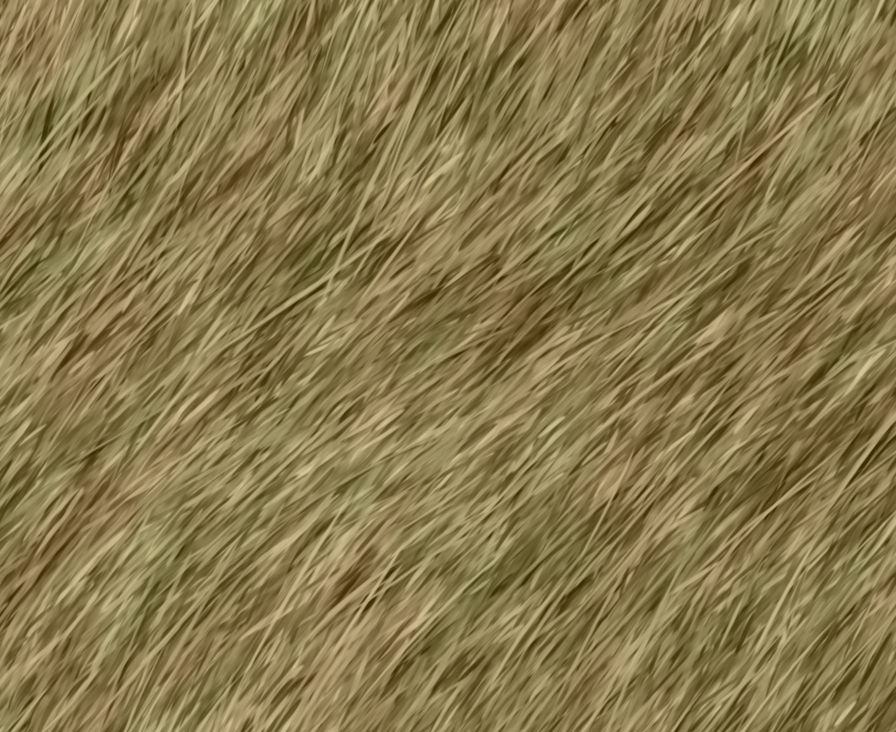
A Shadertoy shader for this texture:

```glsl
const vec3 SHADE_OLIVE = vec3(0.34, 0.28, 0.11);
const vec3 PALE_STRAW = vec3(0.75, 0.69, 0.51);
const int UNDERGROWTH_LAYERS = 22;
const int STRAW_LAYERS = 7;

float hash(vec2 p) {
    return fract(sin(dot(p, vec2(127.1, 311.7))) * 43758.5453);
}

float valueNoise(vec2 p) {
    vec2 cell = floor(p);
    vec2 f = fract(p);
    f = f * f * (3.0 - 2.0 * f);
    float low = mix(hash(cell), hash(cell + vec2(1.0, 0.0)), f.x);
    float high = mix(hash(cell + vec2(0.0, 1.0)), hash(cell + vec2(1.0)), f.x);
    return mix(low, high, f.y);
}

// x runs along the given direction, y across it
vec2 alongAcross(vec2 p, float angle) {
    vec2 dir = vec2(cos(angle), sin(angle));
    return vec2(dot(p, dir), dot(p, vec2(-dir.y, dir.x)));
}

// Wind direction: steep near the top, flattened right of the centre
float leanAngle(vec2 p) {
    vec2 fromFlattened = (p - vec2(0.88, 0.52)) / vec2(0.42, 0.25);
    float flattened = exp(-dot(fromFlattened, fromFlattened));
    float swirl = valueNoise(p * 3.5 + 7.0) - 0.5;
    return 0.90 + 0.22 * smoothstep(0.6, 1.0, p.y) - 0.24 * flattened + 0.25 * swirl;
}

// Soft, tapered stroke centred on the origin
float bladeMask(vec2 q, float halfLength, float halfWidth) {
    const float softness = 0.0018;
    float t = abs(q.x) / halfLength;
    float width = halfWidth * (1.0 - 0.7 * t * t);
    float body = 1.0 - smoothstep(width - softness, width + softness, abs(q.y));
    return body * (1.0 - smoothstep(0.7, 1.0, t));
}

// Paints one layer of scattered blades over the tone below
float paintBlades(float tone, vec2 p, float seed, float cellSize, float halfWidth,
                  vec2 toneRange, float angleSpread, float shadow) {
    vec2 home = floor(p / cellSize);
    for (int j = -1; j <= 1; j++) {
        for (int i = -1; i <= 1; i++) {
            vec2 cell = home + vec2(i, j);
            vec2 key = cell + seed * vec2(17.3, 9.7);
            vec2 jitter = vec2(hash(key), hash(key + 31.4));
            vec2 root = (cell + jitter) * cellSize;
            float turn = hash(key + 53.1) + hash(key + 71.9) - 1.0;
            float angle = leanAngle(root) + angleSpread * turn;
            float halfLength = cellSize * mix(0.4, 0.93, hash(key + 12.6));
            float width = halfWidth * mix(0.6, 1.4, hash(key + 88.2));

            vec2 q = alongAcross(p - root, angle);
            q.y += 0.12 * (hash(key + 23.7) - 0.3) * q.x * q.x / halfLength;
            float shade = bladeMask(q + vec2(0.0, 2.2 * width), halfLength, width);
            tone -= shadow * shade;
            float bladeTone = mix(toneRange.x, toneRange.y, hash(key + 44.5));
            float opacity = mix(0.65, 1.0, hash(key + 66.3));
            tone = mix(tone, bladeTone, opacity * bladeMask(q, halfLength, width));
        }
    }
    return tone;
}

void mainImage(out vec4 fragColor, in vec2 fragCoord) {
    vec2 p = fragCoord / iResolution.y;
    vec2 grain = alongAcross(p, 0.92);

    // Matted base
    float tone = mix(0.1, 0.8, valueNoise(grain * vec2(40.0, 150.0)));

    // Short, dense undergrowth
    for (int i = 0; i < UNDERGROWTH_LAYERS; i++) {
        tone = paintBlades(tone, p, float(i) + 1.0, 0.062, 0.0027,
                           vec2(-0.1, 1.08), 0.38, 0.03);
    }

    // Shaded pockets, broad tufts and fine fibres
    tone += 0.42 * (valueNoise(grain * vec2(13.0, 38.0) + 5.0) - 0.5);
    tone += 0.20 * (valueNoise(p * 5.0 + 19.0) - 0.5);
    tone += 0.18 * (valueNoise(grain * vec2(70.0, 210.0) + 40.0) - 0.5);

    // Long sunlit straws
    for (int i = 0; i < STRAW_LAYERS; i++) {
        tone = paintBlades(tone, p, float(i) + 60.0, 0.21, 0.0021,
                           vec2(0.6, 1.12), 0.28, 0.16);
    }

    // Tone to colour, drifting between olive and brown
    vec3 color = mix(SHADE_OLIVE, PALE_STRAW, clamp(tone, -0.25, 1.2));
    float warmth = valueNoise(grain * vec2(9.0, 20.0) + 80.0) - 0.5;
    color += warmth * vec3(0.04, -0.015, 0.01);
    fragColor = vec4(color, 1.0);
}
```
